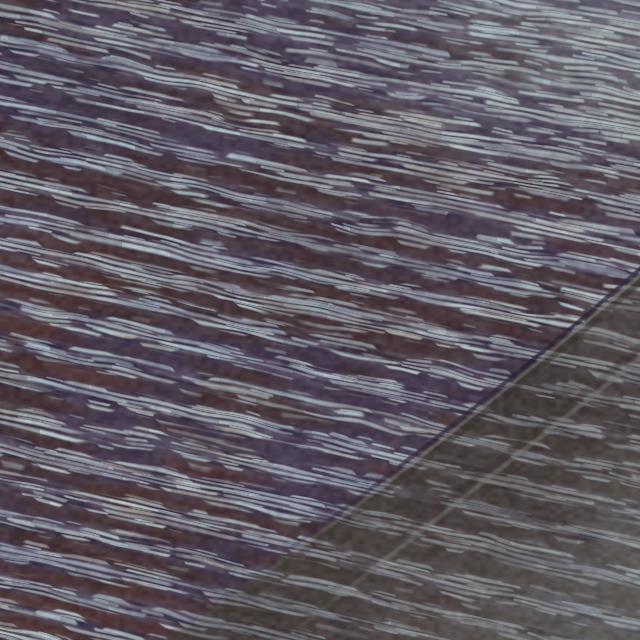
This texture is drawn by a WebGL 1 fragment shader. Its source:

```glsl
precision highp float;
// Sloping rows of pale stubble on dark soil, crossed by a pair of wheel tracks.
uniform vec2 u_resolution;

const float ROW_SPACING = 0.052;   // distance between planted rows
const float LANE_FREQ = 108.0;     // straw lanes stacked across the canvas
const float STRAW_FREQ = 19.0;     // straws along the canvas
const float ROW_SLOPE = 0.23;
const float ROW_BEND = 0.05;       // rows flatten toward the upper right
const float GRAIN = 0.07;

const vec3 MAROON = vec3(0.265, 0.200, 0.215);
const vec3 PURPLE = vec3(0.265, 0.220, 0.295);
const vec3 RUST = vec3(0.315, 0.205, 0.195);
const vec3 INDIGO = vec3(0.215, 0.185, 0.270);
const vec3 OLIVE = vec3(0.270, 0.240, 0.225);
const vec3 GREY_GREEN = vec3(0.390, 0.390, 0.375);
const vec3 LILAC = vec3(0.450, 0.440, 0.510);
const vec3 PALE = vec3(0.700, 0.760, 0.765);
const vec3 TAN = vec3(0.550, 0.500, 0.460);
const vec3 SKY = vec3(0.580, 0.670, 0.750);

float hash(vec2 p) {
  vec3 q = fract(vec3(p.xyx) * 0.1031);
  q += dot(q, q.yzx + 33.33);
  return fract((q.x + q.y) * q.z);
}

float noise(vec2 p) {
  vec2 i = floor(p), f = fract(p);
  f = f * f * (3.0 - 2.0 * f);
  float low = mix(hash(i), hash(i + vec2(1.0, 0.0)), f.x);
  float high = mix(hash(i + vec2(0.0, 1.0)), hash(i + 1.0), f.x);
  return mix(low, high, f.y);
}

float fbm(vec2 p) {
  float sum = 0.0, gain = 0.5;
  for (int i = 0; i < 4; i++) {
    sum += gain * noise(p);
    p = p * 2.03 + 17.1;
    gain *= 0.5;
  }
  return sum / 0.9375;
}

// Thin separate straws: each lane is shifted sideways and broken at random
float straws(vec2 p, float cutoff) {
  float row = floor(p.y);
  float s = p.x + 40.0 * hash(vec2(row, 7.0));
  float i = floor(s);
  float run = mix(hash(vec2(i, row)), hash(vec2(i + 1.0, row)), smoothstep(0.2, 0.8, fract(s)));
  float core = 1.0 - smoothstep(0.08, 0.5, abs(fract(p.y) - 0.5));
  float shade = 0.62 + 0.38 * hash(vec2(floor(s * 0.7), row + 90.0));
  return core * shade * smoothstep(cutoff - 0.06, cutoff + 0.16, run);
}

float line(float d, float halfWidth) {
  return 1.0 - smoothstep(halfWidth * 0.3, halfWidth * 1.5, abs(d));
}

void main() {
  vec2 uv = gl_FragCoord.xy / u_resolution;
  float across = uv.y + uv.x * (ROW_SLOPE - ROW_BEND * uv.x * uv.y);
  across += 0.005 * (noise(uv * vec2(5.0, 7.0)) - 0.5);
  vec2 flow = vec2(uv.x, across);

  // Wheel tracks: signed distances, positive on the upper left
  float q = 1.0 - uv.x;
  float track = (uv.y - (0.577 - 0.87 * q + 0.13 * q * q)) * 0.77;
  float outerTrack = (uv.y - (0.44 - 0.79 * q)) * 0.78;
  float verge = 1.0 - smoothstep(-0.012, 0.008, track);
  float strip = verge * smoothstep(-0.03, 0.015, outerTrack);
  float trackFade = smoothstep(0.3, 0.75, uv.x);

  // Straw cover: banded rows that merge toward the upper right
  float wander = 0.55 * (noise(flow * vec2(1.6, 9.0)) - 0.5);
  float band = 0.5 + 0.5 * cos(6.28318 * (across / ROW_SPACING + wander));
  float dense = smoothstep(0.75, 1.65, uv.y + 0.6 * uv.x);
  float patches = fbm(flow * vec2(3.0, 16.0) + 5.0) - 0.5;
  float cover = mix(band, 0.62, 0.7 * dense) + 0.4 * patches + 0.12 * dense;
  cover = clamp(cover - 0.2 * strip, 0.0, 1.0);

  // Straws at two scales, wavering slightly inside their lanes
  float cutoff = mix(0.90, 0.22, cover);
  vec2 lanes = flow * vec2(STRAW_FREQ, LANE_FREQ);
  lanes.y += 0.9 * noise(flow * vec2(16.0, 45.0));
  float light = straws(lanes, cutoff);
  light = max(light, 0.85 * straws(lanes * vec2(1.5, 1.47) + 61.3, cutoff + 0.12));

  // Soil
  float tone = fbm(flow * vec2(5.0, 15.0) + 31.0);
  vec3 soil = mix(MAROON, PURPLE, smoothstep(0.36, 0.60, tone + 0.16 * (cover - 0.4) + 0.1 * dense));
  float rust = smoothstep(0.48, 0.68, fbm(flow * vec2(3.0, 11.0) + 70.0));
  soil = mix(soil, RUST, 0.8 * rust * (1.0 - band) * (1.0 - smoothstep(0.45, 0.85, uv.y)));
  float corner = smoothstep(0.0, 0.28, -outerTrack) + 0.45 * (fbm(uv * 13.0) - 0.5);
  vec3 vergeSoil = mix(OLIVE, GREY_GREEN, clamp(corner, 0.0, 1.0) * 0.75);
  soil = mix(soil, vergeSoil, verge * 0.9);
  float haze = noise(flow * vec2(24.0, 150.0) + 9.0);
  soil = mix(soil, LILAC, (0.08 + 0.42 * cover) * smoothstep(0.25, 0.85, haze) + 0.16 * dense);
  float gap = smoothstep(0.45, 0.15, haze) * smoothstep(0.25, 0.7, cover);
  soil = mix(soil, INDIGO, gap * mix(0.75, 0.3, verge));

  // Straw tint
  float tint = noise(flow * vec2(9.0, 95.0) + 12.0);
  vec3 strawColor = mix(PALE, LILAC, 0.55 * smoothstep(0.50, 0.85, tint));
  strawColor = mix(strawColor, TAN, 0.65 * smoothstep(0.40, 0.12, tint) * (1.0 - 0.6 * dense));
  float sky = smoothstep(0.42, 0.68, fbm(uv * vec2(4.0, 7.0) + 3.0));
  strawColor = mix(strawColor, SKY, 0.35 * sky);
  vec3 color = mix(soil, strawColor, light * mix(1.0, 0.62, verge));
  float glow = smoothstep(1.15, 1.6, uv.y + 0.6 * uv.x + 0.4 * patches);
  color = mix(color, PALE, 0.24 * glow);

  // Ruts and their lit edges
  color = mix(color, INDIGO * 0.8, 0.75 * line(track - 0.002, 0.0036) * trackFade);
  color = mix(color, GREY_GREEN * 1.2, 0.55 * line(track + 0.006, 0.0028) * trackFade);
  color = mix(color, OLIVE * 0.8, 0.5 * line(track + 0.014, 0.005) * trackFade);
  color = mix(color, GREY_GREEN * 1.2, 0.5 * line(outerTrack, 0.004) * trackFade);
  color = mix(color, OLIVE * 0.85, 0.4 * line(outerTrack - 0.012, 0.006) * trackFade);

  // Broad shading and soft grain
  color *= 0.93 + 0.14 * fbm(uv * 6.0 + 44.0);
  color += GRAIN * (noise(uv * vec2(110.0, 150.0)) - 0.5);
  gl_FragColor = vec4(clamp(color, 0.0, 1.0), 1.0);
}
```
